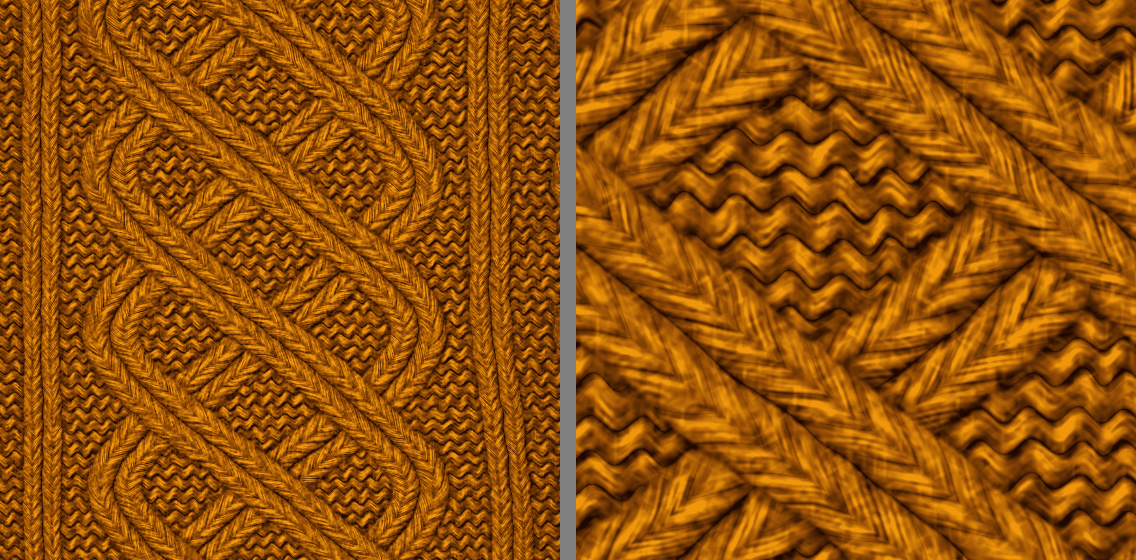
Left, the full canvas; right, a detail of the centre.
Write a WebGL 1 fragment shader that draws this texture.

```glsl
precision highp float;
// Amber wool knit: interlaced lattice cables on purl ground, flanked by ribs.

uniform vec2 u_resolution;

#define PERIOD 0.281        // height between cable crossings
#define CROSSING_Y 0.688    // height of one central crossing
#define CABLE_SWING 0.245   // sideways reach of the cables
#define BEND 0.9            // roundness of turns, 1.0 is a sharp zigzag
#define CABLE_WIDTH 0.052   // half width at the turns
#define PANEL_STEP 0.84     // distance to the neighbouring panel
#define STITCH 0.021        // height of a stitch row
#define PURL_WIDTH 0.029
#define RELIEF 0.42
#define FUZZ 0.65

const float PI = 3.14159265;
const vec3 SHADOW = vec3(0.12, 0.03, 0.005);
const vec3 AMBER = vec3(0.60, 0.31, 0.018);
const vec3 GOLD = vec3(0.94, 0.59, 0.04);

float hash(vec2 p) {
  return fract(sin(dot(p, vec2(127.1, 311.7))) * 43758.55);
}

float noise(vec2 p) {
  vec2 i = floor(p), f = fract(p);
  f = f * f * (3.0 - 2.0 * f);
  return mix(mix(hash(i), hash(i + vec2(1, 0)), f.x),
             mix(hash(i + vec2(0, 1)), hash(i + vec2(1, 1)), f.x), f.y);
}

// Rounded cross section over one unit.
float bead(float x) {
  float q = fract(x);
  return sqrt(4.0 * q * (1.0 - q));
}

// One column of V stitches, u from -1 to 1 across, v counting rows.
float knitColumn(float u, float v) {
  float across = abs(u);
  float leg = v - 1.2 * across;
  float crown = sqrt(max(0.0, 1.0 - u * u));
  float crease = 0.7 + 0.3 * smoothstep(0.0, 0.35, across);
  float fibre = 0.7 + 0.6 * noise(vec2(u * 3.0, leg * 8.0));
  return crown * crease * (0.5 + 0.5 * bead(leg)) * fibre;
}

// Two columns side by side with a groove between them.
float knitPair(float d, float halfWidth, float v) {
  float u = d / halfWidth;
  return knitColumn(2.0 * abs(u) - 1.0, v + 7.4 * step(0.0, u));
}

float purl(vec2 p) {
  float u = p.x / PURL_WIDTH;
  float v = p.y / STITCH + 0.22 * sin(2.0 * PI * u);
  float lump = 0.72 + 0.28 * cos(2.0 * PI * u + PI * floor(v));
  return bead(v) * lump * (0.65 + 0.6 * noise(vec2(u * 3.0, v * 7.0)));
}

// Lays a knitted pair over the ground and darkens the ground beside it.
float lay(float ground, float d, float halfWidth, float v) {
  float gap = abs(d) - halfWidth;
  float shade = mix(0.5, 1.0, smoothstep(-0.002, 0.010, gap));
  float cover = 1.0 - smoothstep(-0.004, 0.0, gap);
  return mix(ground * shade, knitPair(d, halfWidth, v), cover);
}

// Sideways position and slope of a cable strand at height y.
vec2 strand(float y, float index) {
  float turn = 0.5 * PI * ((y - CROSSING_Y) / PERIOD + index);
  float s = BEND * sin(turn);
  float slope = BEND * cos(turn) / sqrt(1.0 - s * s) * 0.5 * PI / PERIOD;
  return CABLE_SWING * vec2(asin(s), slope);
}

float height(vec2 p) {
  // Uneven hand tension
  p += 0.010 * (vec2(noise(p * 8.0), noise(p * 8.0 + 31.0)) - 0.5);
  p += 0.005 * (vec2(noise(p * 38.0), noise(p * 38.0 + 57.0)) - 0.5);
  float h = purl(p);

  // Straight ribs
  float row = p.y / STITCH;
  float drift = 0.042 * (1.0 - smoothstep(0.0, 0.5, p.y));
  h = lay(h, p.x - 0.074, 0.036, row);
  h = lay(h, p.x - 0.874 - drift, 0.038, row + 5.0);

  // Cables: strands leaning right first, strands leaning left over them
  float x = p.x - 0.462 - 0.020 * (1.0 - p.y);
  x -= PANEL_STEP * step(0.955, p.x);
  for (int i = 0; i < 8; i++) {
    float index = mod(float(i), 4.0);
    float layer = i < 4 ? 1.0 : -1.0;
    vec2 s = strand(p.y, index);
    float footY = p.y + (x - s.x) * s.y / (1.0 + s.y * s.y);
    s = strand(footY, index);
    if (s.y * layer >= 0.0) {
      float d = sign(x - s.x) * length(vec2(x - s.x, p.y - footY));
      float halfWidth = CABLE_WIDTH - 0.004 * abs(s.y);
      h = lay(h, d, halfWidth, footY / STITCH + index * 13.0);
    }
  }
  return h;
}

// Loose hairs lying in several directions.
float hairs(vec2 p) {
  float hair = 0.0;
  for (int i = 0; i < 3; i++) {
    float a = 0.5 + 1.05 * float(i);
    vec2 q = mat2(cos(a), -sin(a), sin(a), cos(a)) * p;
    hair = max(hair, noise(q * vec2(75.0, 330.0) + 19.0 * float(i)));
  }
  return 0.6 * hair + 0.4 * noise(p * 260.0);
}

void main() {
  vec2 p = gl_FragCoord.xy / u_resolution;
  float h = height(p);
  float light = h - height(p + vec2(-0.0025, 0.0045));
  float tone = 0.14 + 0.72 * h + RELIEF * light + FUZZ * (hairs(p) - 0.6);

  // Falloff towards the sides
  tone *= 1.03 - 0.9 * pow(abs(p.x - 0.47), 3.0) - 0.12 * pow(abs(p.y - 0.5), 2.0);
  vec3 color = mix(SHADOW, AMBER, clamp(tone / 0.6, 0.0, 1.0));
  color = mix(color, GOLD, clamp((tone - 0.6) / 0.45, 0.0, 1.0));
  gl_FragColor = vec4(color, 1.0);
}
```
